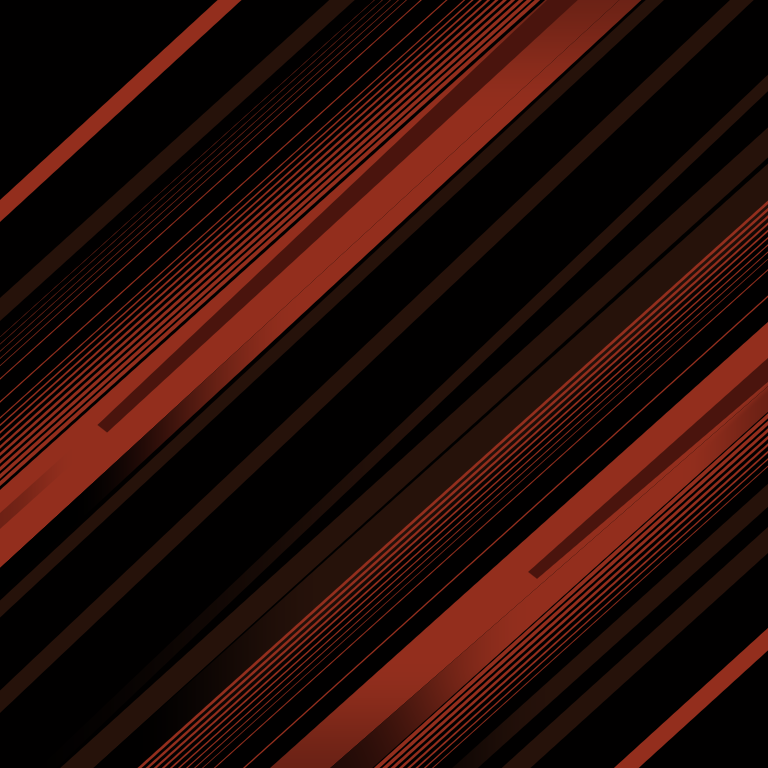
This background is drawn by a WebGL 2 fragment shader. Its source:

```glsl
#version 300 es
precision highp float;
// Diagonal red and brown bands with fine hatching on black.
uniform vec2 u_resolution;
out vec4 outColor;

const vec3 RED = vec3(0.575, 0.182, 0.115);
const vec3 DARK_RED = vec3(0.29, 0.08, 0.05);
const vec3 BROWN = vec3(0.15, 0.07, 0.04);

// Coverage below a falling line, given its left intercept and slope.
float below(vec2 p, float intercept, float slope) {
  float softness = 768.0 / u_resolution.y * 1.35;
  return clamp((p.y + slope * p.x - intercept) / softness + 0.5, 0.0, 1.0);
}

// Strip between two lines that may taper.
float taper(vec2 p, float top, float topSlope, float bottom, float bottomSlope) {
  return max(below(p, top, topSlope) - below(p, bottom, bottomSlope), 0.0);
}

float band(vec2 p, float top, float bottom, float slope) {
  return taper(p, top, slope, bottom, slope);
}

// Evenly spaced lines whose width changes from first to last.
float hatch(vec2 p, float start, float pitch, int count, float firstWidth, float lastWidth) {
  float sum = 0.0;
  for (int i = 0; i < count; i++) {
    float center = start + pitch * float(i);
    float halfWidth = 0.5 * mix(firstWidth, lastWidth, float(i) / float(count - 1));
    sum += band(p, center - halfWidth, center + halfWidth, 0.9);
  }
  return min(sum, 1.0);
}

void main() {
  // Canvas is 768 units across, measured down from the top left.
  vec2 p = gl_FragCoord.xy / u_resolution * 768.0;
  p.y = 768.0 - p.y;
  float across = p.y + 0.9 * p.x;
  float along = 0.78 * p.x - p.y;
  vec3 color = vec3(0.004, 0.0, 0.0);

  // Brown bands
  float brown = band(p, 298.0, 321.0, 0.905);
  brown += band(p, 600.5, 617.5, 0.93);
  brown += band(p, 690.5, 713.0, 0.946);
  brown += band(p, 805.0, 821.5, 0.951) * smoothstep(0.0, 470.0, p.x);
  brown += band(p, 822.5, 852.5, 0.905);
  brown += band(p, 852.5, 945.0, 0.9) * (1.0 - smoothstep(892.0, 930.0, across))
         * smoothstep(130.0, 330.0, p.x);
  brown += band(p, 1175.0, 1198.0, 0.9) * smoothstep(380.0, 560.0, p.x);
  brown += band(p, 1222.0, 1248.0, 0.905);
  color = mix(color, BROWN, min(brown, 1.0));
  color *= 1.0 - taper(p, 852.5, 0.903, 852.5, 0.897);

  // Fine red hatching
  float lines = hatch(p, 337.0, 7.2, 5, 0.5, 0.9);
  lines += hatch(p, 379.0, 23.0, 2, 1.4, 1.6);
  lines += hatch(p, 418.0, 7.3, 10, 1.6, 5.0);
  lines += hatch(p, 893.5, 7.1, 9, 3.6, 0.9);
  lines += hatch(p, 961.0, 26.5, 2, 1.4, 1.8);
  lines += hatch(p, 1107.0, 7.2, 8, 5.0, 1.2);
  color = mix(color, RED, min(lines, 1.0));

  // Narrow corner bands
  color = mix(color, RED, band(p, 200.0, 222.0, 0.919));
  color = mix(color, RED, band(p, 1326.0, 1348.5, 0.909));

  // Upper wide band, shaded at its ends, with a fading lower strip
  vec3 upperRed = RED * mix(0.72, 1.0, smoothstep(-20.0, 110.0, p.y));
  float streak = band(p, 513.0, 529.0, 0.9) * (1.0 - smoothstep(0.0, 75.0, p.x));
  upperRed = mix(upperRed, DARK_RED, 0.5 * streak);
  color = mix(color, upperRed, taper(p, 490.0, 0.899, 568.0, 0.917));
  color = mix(color, upperRed * smoothstep(70.0, 300.0, p.x),
              taper(p, 568.0, 0.917, 594.0, 0.926));
  float upperBar = taper(p, 517.0, 0.945, 531.0, 0.919);
  color = mix(color, DARK_RED, upperBar * smoothstep(-350.0, -348.0, along));

  // Lower wide band, built the same way
  vec3 lowerRed = RED * (1.0 - 0.3 * smoothstep(660.0, 790.0, p.y));
  float shade = smoothstep(1070.0, 1085.0, across) * smoothstep(680.0, 790.0, p.x);
  lowerRed = mix(lowerRed, DARK_RED, 0.6 * shade);
  color = mix(color, lowerRed, taper(p, 1010.0, 0.896, 1056.0, 0.872));
  color = mix(color, lowerRed * mix(0.3, 1.0, smoothstep(320.0, 530.0, p.x)),
              taper(p, 1056.0, 0.872, 1103.0, 0.9));
  float lowerBar = taper(p, 1043.0, 0.892, 1037.0, 0.853);
  color = mix(color, DARK_RED, lowerBar * smoothstep(-161.0, -159.0, along));

  outColor = vec4(color, 1.0);
}
```
